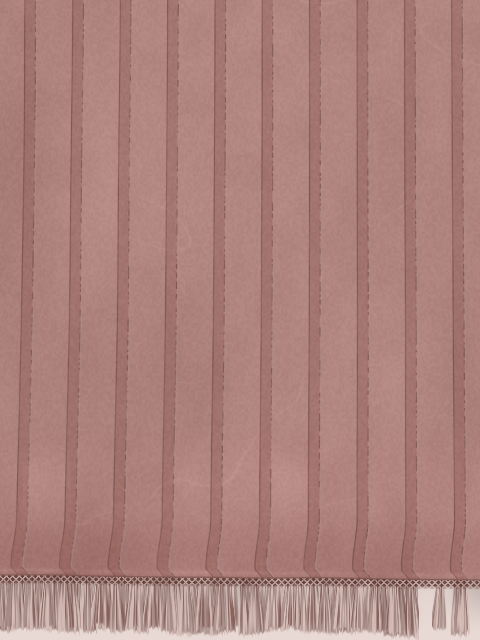
Write a Shadertoy shader that draws this texture.

```glsl
// Dusty rose satin with ten woven vertical stripes, a hem and a thread fringe.
#define STRIPE_PITCH 0.0988
#define STRIPE_FIRST 0.0634
#define STRIPE_HALF 0.0111
#define EDGE_WIDTH 0.0012
#define HEM_Y 1.199
#define FRINGE_LENGTH 0.122
#define BUNDLE_PITCH 0.036
#define GRAIN 0.035

const vec3 SATIN = vec3(0.69, 0.52, 0.50);
const vec3 STRIPE = vec3(0.635, 0.455, 0.435);
const vec3 SEAM = vec3(0.47, 0.31, 0.29);
const vec3 DULL_THREAD = vec3(0.66, 0.56, 0.54);
const vec3 PALE_THREAD = vec3(0.80, 0.70, 0.68);
const vec3 BACKDROP = vec3(0.91, 0.85, 0.83);

float hash(vec2 p) {
    vec3 q = fract(p.xyx * 0.1031);
    q += dot(q, q.yzx + 33.33);
    return fract((q.x + q.y) * q.z);
}

float noise(vec2 p) {
    vec2 i = floor(p), f = fract(p);
    f = f * f * (3.0 - 2.0 * f);
    return mix(mix(hash(i), hash(i + vec2(1, 0)), f.x),
               mix(hash(i + vec2(0, 1)), hash(i + vec2(1, 1)), f.x), f.y);
}

float hemLine(float x) {
    return HEM_Y + 0.010 * x + 0.003 * (noise(vec2(x * 9.0, 4.0)) - 0.5);
}

// Soft line of half width w around zero
float line(float d, float w, float aa) {
    return 1.0 - smoothstep(w - aa, w + aa, abs(d));
}

// p: x to the right, y downward, in canvas widths
vec3 fabric(vec2 p, float hem, float aa) {
    // Stripes drift sideways toward the bottom and kink at the hem
    float bend = mix(-0.018, 0.006, p.x) * pow(max(p.y, 0.0) / 1.04, 1.5);
    bend -= 0.009 * smoothstep(1.08, 1.18, p.y);
    bend += 0.014 * smoothstep(hem - 0.022, hem, p.y);
    bend += 0.002 * (noise(vec2(p.x * 5.0, p.y * 3.0)) - 0.5);
    float s = (p.x - bend - STRIPE_FIRST) / STRIPE_PITCH;
    float id = floor(s + 0.5), panel = floor(s);
    float d = (s - id) * STRIPE_PITCH;
    float inside = line(d, STRIPE_HALF, aa);

    // Uneven sheen, with a brighter glow above the hem of each panel
    float sheen = 0.05 * (noise(p * vec2(5.0, 2.5) + 7.0) - 0.5);
    sheen += 0.022 * (noise(p * vec2(22.0, 14.0)) - 0.5);
    float h = hash(vec2(panel, 3.0));
    float glow = exp(-pow((p.y - 0.95 - 0.07 * h) / 0.065, 2.0));
    sheen += 0.055 * glow * h * smoothstep(0.2, 0.75, noise(p * vec2(18.0, 7.0)));
    sheen -= 0.035 * smoothstep(1.04, 1.17, p.y);
    sheen -= 0.025 * (1.0 - smoothstep(0.0, 0.3, p.x)) * (1.0 - p.y * 0.6);

    // Faint diagonal creases
    float ridge = noise(vec2(p.x * 5.0 + p.y * 3.0, p.y * 9.0 - p.x * 4.0));
    float crease = line(ridge - 0.55, 0.008, 0.008) * smoothstep(0.6, 0.85, noise(p * 6.0 + 31.0));
    sheen += 0.025 * crease;

    vec3 col = mix(SATIN + sheen, STRIPE + sheen * 0.6, inside);
    col.gb -= 0.012 * smoothstep(0.75, 1.15, p.y);

    // Solid seam on the left edge, dotted stitch with a pale thread on the right
    float wear = 0.55 + 0.35 * noise(vec2(id * 7.0, p.y * 12.0));
    col = mix(col, SEAM, wear * line(d + STRIPE_HALF, EDGE_WIDTH, aa));
    float dots = smoothstep(0.3, 0.7, noise(vec2(id * 5.0, p.y * 190.0)));
    col = mix(col, SEAM, wear * dots * line(d - STRIPE_HALF, EDGE_WIDTH, aa));
    col = mix(col, DULL_THREAD, 0.45 * line(d - STRIPE_HALF - 0.0025, EDGE_WIDTH, aa));

    // Weave grain, folded hem and its dark underside
    col += GRAIN * (noise(p * vec2(260.0, 200.0)) - 0.5);
    float fold = hem - p.y;
    col += 0.05 * line(fold - 0.011, 0.003, 0.005) * noise(vec2(p.x * 40.0, 2.0));
    return mix(col, SEAM, 0.8 * line(fold, 0.0025, 0.002));
}

vec3 fringe(vec2 p, float hem, float aa) {
    float t = (p.y - hem) / FRINGE_LENGTH;
    vec3 col = BACKDROP - 0.22 * (1.0 - smoothstep(0.0, 0.9, t)) * noise(p * vec2(28.0, 12.0));
    // Layers of bundles that fan out downward
    for (int k = 0; k < 3; k++) {
        float layer = float(k);
        float u = p.x / BUNDLE_PITCH + layer * 0.37;
        float id = floor(u), h = hash(vec2(id, layer + 11.0));
        float lean = (h - 0.5) * 0.4 * t;
        float spread = mix(0.26, 0.50, smoothstep(0.0, 0.9, t));
        float f = (fract(u) - 0.5 - lean) / spread;
        float strand = noise(vec2(f * 6.0 + id * 17.0, t * 1.6 + layer * 9.0));
        float tip = 0.83 + 0.15 * h + 0.12 * (strand - 0.5);
        float cover = line(f, 0.95, aa / (BUNDLE_PITCH * spread)) * (1.0 - smoothstep(tip - 0.03, tip + 0.03, t));
        cover *= step(p.x > 0.87 ? 0.55 : 0.18, hash(vec2(id, layer + 40.0)));
        vec3 thread = mix(SEAM + 0.07, DULL_THREAD, smoothstep(0.1, 0.4, strand));
        thread = mix(thread, PALE_THREAD + 0.05, smoothstep(0.4, 0.8, strand));
        col = mix(col, thread - 0.07 * (1.0 - t) * h, cover * 0.92);
    }
    // Knotted lattice under the hem
    vec2 g = abs(fract(vec2(p.x + p.y, p.x - p.y) * 75.0) - 0.5);
    float knot = smoothstep(0.28, 0.42, max(g.x, g.y));
    vec3 lattice = mix(SEAM - 0.12, PALE_THREAD, knot * (0.5 + 0.5 * noise(p * 60.0)));
    return mix(col, lattice, 0.8 * (1.0 - smoothstep(0.08, 0.17, t)));
}

void mainImage(out vec4 fragColor, in vec2 fragCoord) {
    vec2 uv = fragCoord / iResolution.xy;
    vec2 p = vec2(uv.x, (1.0 - uv.y) * 4.0 / 3.0);
    float aa = 0.75 / iResolution.x, hem = hemLine(p.x);
    vec3 col = mix(fabric(p, hem, aa), fringe(p, hem, aa), smoothstep(-aa, aa, p.y - hem));
    fragColor = vec4(clamp(col, 0.0, 1.0), 1.0);
}
```
